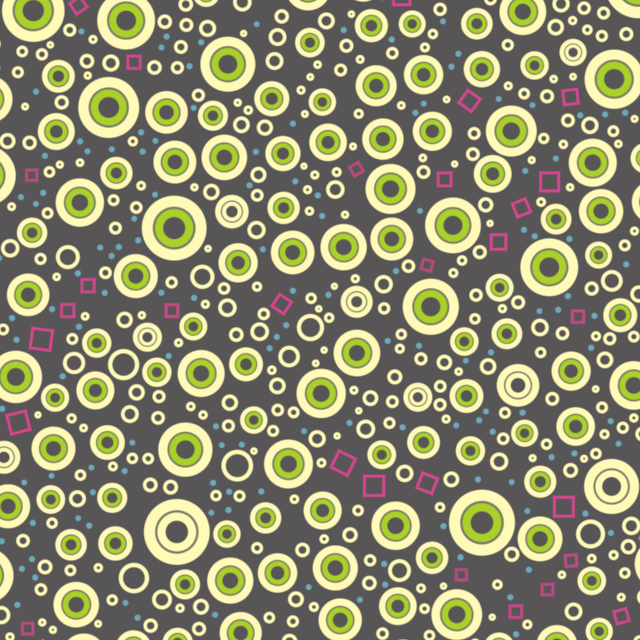
Write a WebGL 1 fragment shader that draws this pattern.

```glsl
precision highp float;

uniform vec2 u_resolution;

const vec3 GRAPHITE = vec3(0.345, 0.333, 0.338);
const vec3 CREAM = vec3(1.0, 0.98, 0.72);
const vec3 OLIVE = vec3(0.47, 0.48, 0.39);
const vec3 LIME = vec3(0.67, 0.81, 0.17);
const vec3 PINK = vec3(0.84, 0.28, 0.56);
const vec3 BLUE = vec3(0.44, 0.72, 0.80);

// Levels of grains: cell size, smallest radius, largest radius, filled share
const vec4 LARGE = vec4(0.150, 0.037, 0.054, 0.52);
const vec4 MEDIUM = vec4(0.082, 0.021, 0.037, 0.90);
const vec4 MIDDLE = vec4(0.060, 0.014, 0.026, 0.97);
const vec4 SMALL = vec4(0.036, 0.009, 0.0145, 0.85);
const vec4 TINY = vec4(0.024, 0.0045, 0.0085, 0.70);

float hash(vec2 p, float seed) {
  return fract(sin(dot(p, vec2(127.1, 311.7)) + seed * 74.7) * 43758.5);
}

mat2 turn(float angle) {
  float c = cos(angle), s = sin(angle);
  return mat2(c, s, -s, c);
}

// Each level has its own turned grid
vec2 toGrid(vec2 p, vec4 level) {
  return p * turn(40.0 * level.x) / level.x;
}

// Centre and radius of the grain kept inside a cell; negative radius if empty
vec3 grain(vec2 cell, vec4 level) {
  float seed = level.x * 90.0;
  float radius = mix(level.y, level.z, pow(hash(cell, seed), 1.4));
  vec2 jitter = vec2(hash(cell, seed + 1.3), hash(cell, seed + 2.6)) - 0.5;
  vec2 spot = (cell + 0.5) * level.x + jitter * (level.x - 2.0 * radius - 0.005);
  float filled = step(hash(cell, seed + 3.9), level.w);
  return vec3(turn(40.0 * level.x) * spot, mix(-1.0, radius, filled));
}

// One of the four cells that a grain of a finer level can reach
vec3 neighbour(vec3 g, vec4 level, int i) {
  float n = float(i);
  vec2 corner = floor(toGrid(g.xy, level) - 0.5);
  return grain(corner + vec2(mod(n, 2.0), floor(n / 2.0)), level);
}

bool touches(vec3 a, vec3 b) {
  return b.z > 0.0 && distance(a.xy, b.xy) < a.z + b.z + 0.003;
}

// Finer grains survive only where all coarser surviving grains leave room
bool clearOfLarge(vec3 g) {
  bool isClear = true;
  for (int i = 0; i < 4; i++)
    if (touches(g, neighbour(g, LARGE, i))) isClear = false;
  return isClear;
}

bool clearOfMedium(vec3 g) {
  bool isClear = clearOfLarge(g);
  for (int i = 0; i < 4; i++) {
    vec3 n = neighbour(g, MEDIUM, i);
    if (touches(g, n) && clearOfLarge(n)) isClear = false;
  }
  return isClear;
}

bool clearOfMiddle(vec3 g) {
  bool isClear = clearOfMedium(g);
  for (int i = 0; i < 4; i++) {
    vec3 n = neighbour(g, MIDDLE, i);
    if (touches(g, n) && clearOfMedium(n)) isClear = false;
  }
  return isClear;
}

bool clearOfSmall(vec3 g) {
  bool isClear = clearOfMiddle(g);
  for (int i = 0; i < 4; i++) {
    vec3 n = neighbour(g, SMALL, i);
    if (touches(g, n) && clearOfMiddle(n)) isClear = false;
  }
  return isClear;
}

float fill(float d) {
  return 1.0 - smoothstep(-0.0018, 0.0018, d);
}

vec3 disc(vec3 color, vec2 p, vec3 g) {
  float d = distance(p, g.xy);
  vec3 core = hash(g.xy, 5.0) < 0.06 ? CREAM : LIME;
  color = mix(color, CREAM, fill(d - g.z));
  color = mix(color, OLIVE, fill(d - 0.66 * g.z));
  color = mix(color, core, fill(d - 0.59 * g.z));
  return mix(color, GRAPHITE, fill(d - 0.34 * g.z));
}

vec3 ring(vec3 color, vec2 p, vec3 g) {
  float d = distance(p, g.xy) - g.z;
  return mix(color, CREAM, fill(d) * (1.0 - fill(d + 0.0045 + 0.1 * g.z)));
}

vec3 square(vec3 color, vec2 p, vec3 g) {
  float angle = hash(g.xy, 7.0) < 0.6 ? 0.0 : 1.5 * hash(g.xy, 8.0);
  vec2 q = abs(turn(angle) * (p - g.xy));
  float d = max(q.x, q.y) - 0.72 * g.z;
  float strength = smoothstep(0.004, 0.019, g.z);
  return mix(color, PINK, strength * fill(abs(d + 0.0023) - 0.0023));
}

void main() {
  vec2 p = gl_FragCoord.xy / min(u_resolution.x, u_resolution.y);
  vec3 large = grain(floor(toGrid(p, LARGE)), LARGE);
  vec3 medium = grain(floor(toGrid(p, MEDIUM)), MEDIUM);
  vec3 middle = grain(floor(toGrid(p, MIDDLE)), MIDDLE);
  vec3 small = grain(floor(toGrid(p, SMALL)), SMALL);
  vec3 tiny = grain(floor(toGrid(p, TINY)), TINY);

  vec3 color = disc(GRAPHITE, p, large);
  if (clearOfLarge(medium)) color = disc(color, p, medium);
  if (clearOfMedium(middle))
    color = hash(middle.xy, 6.0) < 0.62 ? square(color, p, middle) : ring(color, p, middle);
  if (clearOfMiddle(small)) color = ring(color, p, small);
  if (clearOfSmall(tiny)) {
    float dot = fill(distance(p, tiny.xy) - min(tiny.z, 0.0048));
    color = tiny.z < 0.0057 ? mix(color, BLUE, 0.85 * dot) : ring(color, p, tiny);
  }
  gl_FragColor = vec4(color, 1.0);
}
```
